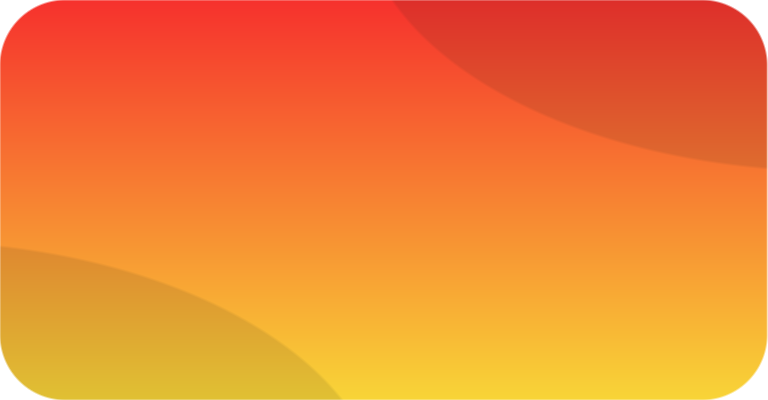
Write a Shadertoy shader that draws this background.

```glsl
// A rounded card with a vertical red-to-yellow gradient on white.
// Two large ellipses, centred outside opposite corners, shade it;
// every edge is a distance function with a slightly soft border.

float roundedBox(vec2 p, vec2 halfSize, float radius) {
    vec2 q = abs(p) - halfSize + radius;
    return length(max(q, 0.0)) + min(max(q.x, q.y), 0.0) - radius;
}

// First-order distance to an ellipse, accurate near its outline.
float ellipse(vec2 p, vec2 radii) {
    float k = length(p / radii);
    return k * (k - 1.0) / max(length(p / (radii * radii)), 1e-4);
}

float coverage(float dist, float softness) {
    return clamp(0.5 - dist / softness, 0.0, 1.0);
}

void mainImage(out vec4 fragColor, in vec2 fragCoord) {
    // One unit is the canvas height.
    float pixel = 1.0 / iResolution.y;
    vec2 uv = fragCoord * pixel;
    vec2 size = vec2(iResolution.x * pixel, 1.0);

    // Vertical gradient
    vec3 yellow = vec3(0.974, 0.834, 0.216);
    vec3 red = vec3(0.964, 0.192, 0.176);
    vec3 color = mix(yellow, red, uv.y);

    // Translucent ellipses at the lower left and upper right
    vec2 radii = vec2(1.190, 0.670);
    float lower = ellipse(uv - vec2(-0.231, -0.273), radii);
    float upper = ellipse(uv - size - vec2(0.170, 0.242), radii);
    float shade = coverage(min(lower, upper), max(pixel, 0.007));
    color = mix(color, vec3(0.08, 0.10, 0.08), 0.108 * shade);

    // Rounded card, with a hairline margin on the right
    vec2 cardSize = size - vec2(0.002, 0.0);
    float card = roundedBox(uv - 0.5 * cardSize, 0.5 * cardSize, 0.163);
    color = mix(vec3(1.0), color, coverage(card, max(pixel, 0.005)));

    fragColor = vec4(color, 1.0);
}
```
